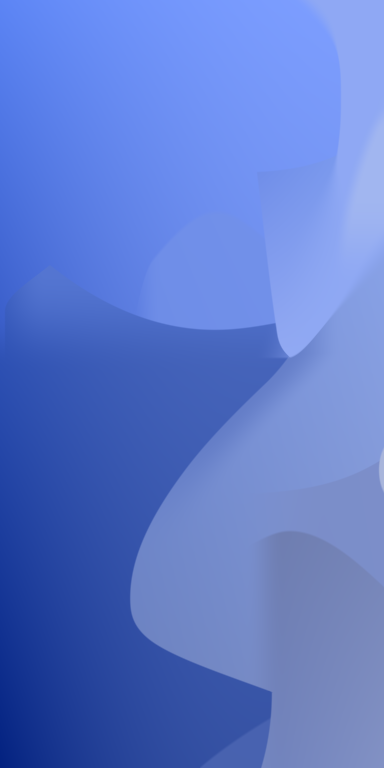
This background is drawn by a WebGL 1 fragment shader. Its source:

```glsl
precision highp float;
// Abstract backdrop of overlapping blue folds: a bright sky, a dark valley and pale ribbons.
uniform vec2 u_resolution;

// Coverage of the side where d is positive, softened over width w.
float edge(float d, float w) {
  return smoothstep(-w, w, d);
}

// Cubic curve between two knots, each given as (position, value, slope).
float span(float t, vec3 a, vec3 b) {
  float h = b.x - a.x;
  float s = clamp((t - a.x) / h, 0.0, 1.0);
  float r = 1.0 - s;
  return r * r * ((1.0 + 2.0 * s) * a.y + s * h * a.z)
       + s * s * ((1.0 + 2.0 * r) * b.y - r * h * b.z);
}

// Three-knot curve.
float curve(float t, vec3 a, vec3 b, vec3 c) {
  return t < b.x ? span(t, a, b) : span(t, b, c);
}

// Gradient between four corner colours.
vec3 quad(vec2 t, vec3 bl, vec3 br, vec3 tl, vec3 tr) {
  t = clamp(t, 0.0, 1.0);
  return mix(mix(bl, br, t.x), mix(tl, tr, t.x), t.y);
}

float easeOut(float x) {
  float r = 1.0 - clamp(x, 0.0, 1.0);
  return 1.0 - r * r;
}

// Left outline of the large fold, as x for a given y.
float foldOutline(float y) {
  vec3 corner = vec3(0.198, 0.708, -2.7);
  vec3 chin = vec3(0.333, 0.391, -1.3);
  vec3 nose = vec3(0.443, 0.339, 0.0);
  vec3 slope = vec3(0.776, 0.482, 0.75);
  if (y < corner.x) return span(y, vec3(0.0, 0.68, 0.3), vec3(corner.xy, 0.0));
  if (y < nose.x) return curve(y, corner, chin, nose);
  if (y < 1.0) return curve(y, nose, slope, vec3(1.0, 0.69, 1.05));
  return span(y, vec3(1.0, 0.69, 1.05), vec3(1.08, 0.758, 0.7));
}

vec3 skyLayer(vec2 p, float aa) {
  vec3 sky = quad(vec2(easeOut(p.x), (p.y - 1.1) / 0.9),
    vec3(0.22, 0.36, 0.78), vec3(0.45, 0.57, 0.93),
    vec3(0.36, 0.52, 0.96), vec3(0.49, 0.62, 1.0));
  // faint hill
  vec3 shoulder = vec3(0.40, 1.325, 1.2);
  float hill = p.x < shoulder.x ? span(p.x, vec3(0.355, 1.19, 5.0), shoulder)
    : curve(p.x, shoulder, vec3(0.565, 1.448, 0.0), vec3(0.70, 1.37, -0.8));
  float cover = edge(hill - p.y, 3.0 * aa) * smoothstep(0.34, 0.42, p.x);
  return mix(sky, vec3(0.445, 0.565, 0.91), 0.8 * cover);
}

vec3 valleyLayer(vec3 col, vec2 p, float aa) {
  vec3 valley = quad(vec2(easeOut(p.x / 0.7), p.y / 1.2),
    vec3(0.01, 0.13, 0.50), vec3(0.21, 0.32, 0.64),
    vec3(0.20, 0.34, 0.73), vec3(0.28, 0.40, 0.74));
  float glow = smoothstep(1.03, 1.3, p.y) * smoothstep(-0.05, 0.12, p.x);
  valley = mix(valley, vec3(0.33, 0.46, 0.82), glow);
  // low mound beside the fold
  float mound = span(p.x, vec3(0.52, 0.0, 0.85), vec3(0.71, 0.133, 0.6));
  valley = mix(valley, vec3(0.30, 0.40, 0.70), 0.8 * edge(mound - p.y, 2.0 * aa) * step(0.52, p.x));
  // rim with a peaked left flap
  float rim = curve(p.x, vec3(0.13, 1.31, -0.8), vec3(0.56, 1.141, 0.0), vec3(0.75, 1.165, 0.2));
  float flap = span(p.y, vec3(1.19, 0.013, 0.0), vec3(1.31, 0.13, 1.2));
  float side = mix(1.0, edge(p.x - flap, aa), smoothstep(1.05, 1.19, p.y));
  return mix(col, valley, edge(rim - p.y, aa) * side);
}

vec3 foldLayer(vec3 col, vec2 p, float aa) {
  vec3 fold = quad(vec2((p.x - 0.35) / 0.65, p.y / 1.3),
    vec3(0.42, 0.50, 0.73), vec3(0.50, 0.57, 0.78),
    vec3(0.44, 0.55, 0.85), vec3(0.53, 0.63, 0.90));
  float d = p.x - foldOutline(p.y);
  float slope = (foldOutline(p.y + 0.004) - foldOutline(p.y - 0.004)) / 0.008;
  // shaded upper flank
  float shade = (1.0 - smoothstep(0.0, 0.13, d)) * smoothstep(0.55, 0.9, p.y);
  fold = mix(fold, vec3(0.36, 0.46, 0.76), 0.7 * shade);
  // wave, then grey inner fold
  float wave = span(p.x, vec3(0.62, 0.713, 0.05), vec3(1.0, 0.807, 0.65));
  fold = mix(fold, vec3(0.48, 0.55, 0.78), 0.85 * edge(wave - p.y, aa) * smoothstep(0.6, 0.85, p.x));
  float crest = curve(p.x, vec3(0.64, 0.575, 0.5), vec3(0.755, 0.617, 0.0), vec3(1.0, 0.471, -0.95));
  vec3 grey = quad(vec2((p.x - 0.7) / 0.3, p.y / 0.6),
    vec3(0.44, 0.51, 0.74), vec3(0.51, 0.57, 0.77),
    vec3(0.43, 0.49, 0.69), vec3(0.46, 0.52, 0.72));
  fold = mix(fold, grey, edge(crest - p.y, 1.5 * aa) * smoothstep(0.64, 0.74, p.x));
  // pale bead at the right margin
  float bead = 1.0 - length((p - vec2(1.021, 0.776)) / vec2(0.034, 0.073));
  fold = mix(fold, vec3(0.66, 0.71, 0.86), edge(bead * 0.034, aa));
  return mix(col, fold, edge(d / length(vec2(1.0, slope)), aa));
}

vec3 ribbonLayer(vec3 col, vec2 p, float aa) {
  float base = curve(p.x, vec3(0.745, 1.068, 0.0), vec3(0.833, 1.14, 1.2), vec3(1.0, 1.36, 1.15));
  float above = edge(p.y - base, mix(1.5 * aa, 0.06, smoothstep(0.84, 1.0, p.x)));
  // hanging tongue
  float left = curve(p.y, vec3(1.068, 0.757, -1.2), vec3(1.15, 0.719, -0.15), vec3(1.552, 0.669, -0.13));
  float top = span(p.x, vec3(0.669, 1.552, 0.05), vec3(0.878, 1.596, 0.45));
  vec3 tongue = quad(vec2((p.x - 0.67) / 0.2, (p.y - 1.08) / 0.5),
    vec3(0.57, 0.66, 0.95), vec3(0.58, 0.67, 0.95),
    vec3(0.43, 0.55, 0.91), vec3(0.48, 0.60, 0.93));
  col = mix(col, tongue, above * edge(p.x - left, aa) * edge(top - p.y, aa));
  // upright ribbon, melting into the tongue
  float ribbon = p.y < 1.6 ? span(p.y, vec3(1.07, 0.76, 0.4), vec3(1.6, 0.878, 0.15))
    : curve(p.y, vec3(1.6, 0.878, 0.15), vec3(1.73, 0.888, 0.0), vec3(2.0, 0.794, -1.1));
  float blur = mix(aa, 0.1, 1.0 - smoothstep(1.3, 1.62, p.y)) + 0.03 * smoothstep(1.85, 2.0, p.y);
  col = mix(col, vec3(0.56, 0.66, 0.955), above * edge(p.x - ribbon, blur));
  // highlight
  float shine = span(p.y, vec3(1.323, 0.885, 0.1), vec3(1.72, 1.0, 0.5));
  float glow = edge(p.x - shine, 0.02) * smoothstep(1.25, 1.5, p.y) * (1.0 - smoothstep(1.66, 1.76, p.y));
  return mix(col, vec3(0.64, 0.72, 0.94), 0.9 * above * glow);
}

void main() {
  vec2 p = gl_FragCoord.xy / u_resolution * vec2(1.0, 2.0);
  float aa = 1.0 / u_resolution.x;
  vec3 col = skyLayer(p, aa);
  col = valleyLayer(col, p, aa);
  // the fold stays below the ribbon's hem
  float below = 1.0 - smoothstep(1.36, 1.42, p.y);
  col = mix(col, foldLayer(col, p, aa), below * edge(p.x - 0.76 + 4.0 * max(1.08 - p.y, 0.0), 0.01 + aa));
  gl_FragColor = vec4(ribbonLayer(col, p, aa), 1.0);
}
```
